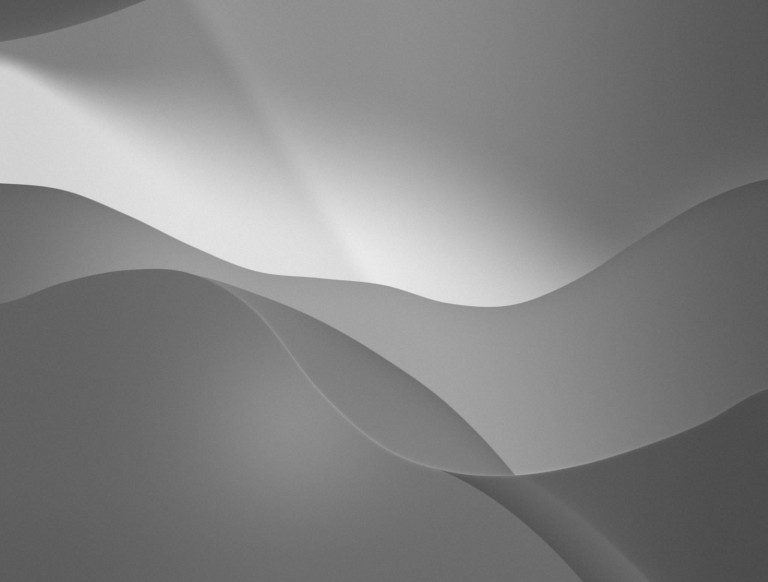
Reproduce this background procedurally as a Shadertoy shader.

```glsl
// Draws soft grey sheets folding over each other in flowing waves under a pale glow.

const int KNOTS = 13;

// Heights at evenly spaced steps from the left to the right side
const float RIDGE[KNOTS] = float[](.685, .673, .630, .577, .534, .522, .510, .479, .476, .519, .589, .654, .692);
const float FRONT[KNOTS] = float[](.478, .515, .536, .529, .464, .327, .231, .190, .183, .199, .231, .274, .332);
const float LENS[KNOTS]  = float[](.460, .500, .530, .528, .495, .449, .385, .305, .190, .040, -.10, -.30, -.40);
const float GLOW[KNOTS]  = float[](.897, .853, .812, .774, .743, .717, .692, .649, .589, .512, .435, .384, .332);

// Catmull-Rom curve through the knots
float wave(float knots[KNOTS], float x) {
    float s = clamp(x, 0.0, 1.0) * float(KNOTS - 1);
    int i = min(int(s), KNOTS - 2);
    float t = s - float(i);
    float a = knots[max(i - 1, 0)], b = knots[i];
    float c = knots[i + 1], d = knots[min(i + 2, KNOTS - 1)];
    return b + 0.5 * t * (c - a + t * (2.0 * a - 5.0 * b + 4.0 * c - d + t * (3.0 * (b - c) + d - a)));
}

// Smooth-edged mask of the positive side
float cover(float dist) {
    float w = max(fwidth(dist), 1e-5) * 0.8;
    return smoothstep(-w, w, dist);
}

float falloff(float dist, float size) {
    return exp(-abs(dist) / size);
}

float hash(vec2 p) {
    vec3 q = fract(p.xyx * 0.1031);
    q += dot(q, q.yzx + 33.33);
    return fract((q.x + q.y) * q.z);
}

// Bright backdrop: a widening beam, a diagonal crease and a dark corner fold
float backdrop(vec2 p, float ridge) {
    float base = mix(0.55, 0.33, smoothstep(0.5, 1.05, p.x));
    base -= 0.05 * smoothstep(0.3, 0.1, p.x);
    float peak = mix(0.82, 0.88, smoothstep(0.0, 0.25, p.x));
    peak -= 0.08 * smoothstep(0.45, 0.75, p.x);
    float width = mix(0.02, 0.16, smoothstep(0.0, 0.35, p.x));
    float shade = mix(base, peak, smoothstep(-width, width, wave(GLOW, p.x) - p.y));
    shade += 0.08 * falloff(p.y - ridge, 0.06) * smoothstep(0.65, 0.95, p.x);

    float crease = p.x - 0.247 - 0.471 * (1.0 - p.y);
    shade += 0.05 * smoothstep(-0.02, 0.03, crease) * falloff(max(crease, 0.0), 0.08);
    shade -= 0.03 * smoothstep(0.02, -0.02, crease) * falloff(min(crease, 0.0), 0.05);

    float fold = p.y - (0.928 + 0.2 * p.x + 0.95 * p.x * p.x);
    float corner = 0.33 + 0.07 * falloff(fold, 0.03);
    return mix(shade, corner, cover(fold));
}

// Middle sheet, brightest in its centre
float middleSheet(vec2 p, float depth) {
    float shade = mix(0.42, 0.64, smoothstep(0.0, 0.3, p.x + 0.3 * depth));
    shade = mix(shade, 0.35, smoothstep(0.52, 1.03, p.x - 0.15 * depth));
    return shade - 0.04 * falloff(depth, 0.03);
}

// Front sheet with a round sheen
float frontSheet(vec2 p) {
    vec2 q = (p - vec2(0.385, 0.28)) / vec2(0.13, 0.16);
    float base = mix(0.38, 0.44, smoothstep(0.0, 0.4, p.x)) - 0.02 * smoothstep(0.2, 0.0, p.y);
    return base + 0.11 * exp(-dot(q, q));
}

// Dark lower right side: a narrow band and the plane behind it
float lowerSide(vec2 p, float bandEdge) {
    float d = p.x - 0.677;
    float outer = 0.183 - 0.763 * d - 1.92 * d * d;
    float across = clamp((p.y - bandEdge) / max(outer - bandEdge, 0.01), 0.0, 1.0);
    float band = mix(0.33, 0.41, across);
    float plane = mix(0.36, 0.30, smoothstep(0.7, 1.0, p.x));
    plane += 0.03 * falloff(p.y - outer, 0.03);
    return mix(band, plane, smoothstep(-0.006, 0.008, p.y - outer));
}

void mainImage(out vec4 fragColor, in vec2 fragCoord) {
    vec2 p = fragCoord / iResolution.xy;
    float ridge = wave(RIDGE, p.x);
    float front = wave(FRONT, p.x);
    float lens = wave(LENS, p.x);

    // Layers from back to front
    float shade = backdrop(p, ridge);
    shade = mix(shade, middleSheet(p, max(ridge - p.y, 0.0)), cover(ridge - p.y));
    float lensShade = 0.51 - 0.07 * falloff(lens - p.y, 0.05) * smoothstep(0.25, 0.5, p.x);
    shade = mix(shade, lensShade, cover(lens - p.y));

    // Lower sheets split by the inner edge of the band
    float d = p.x - 0.56;
    float bandEdge = 0.199 - 0.473 * d - 2.63 * d * d + 12.0 * pow(min(d, 0.0), 2.0);
    float lower = mix(lowerSide(p, bandEdge), frontSheet(p), cover(bandEdge - p.y));
    shade = mix(shade, lower, cover(front - p.y));

    // Thin lit rim and fine grain
    float rim = smoothstep(0.26, 0.36, p.x) * (1.0 - 0.5 * smoothstep(0.6, 0.95, p.x));
    shade += 0.08 * rim * falloff(front - p.y, 0.003);
    shade += 0.014 * (hash(floor(p * vec2(512.0, 388.0))) - 0.5);
    fragColor = vec4(vec3(shade), 1.0);
}
```
